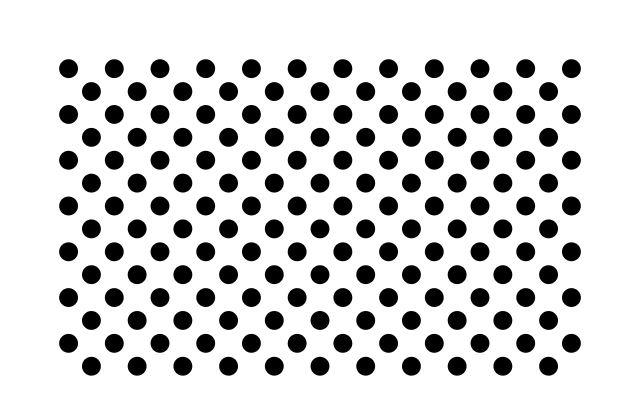
This pattern is drawn by a Shadertoy shader. Its source:

```glsl
// Staggered black polka dots on white, framed by a blank margin.
// Two square lattices, half a cell apart, are clamped to a block of dots;
// the distance to the nearest dot centre gives smooth round edges.

#define CELLS vec2(14.0, 9.0)        // whole cells across and down the canvas
#define DOT_RADIUS 0.206             // in cell widths
#define MAIN_FIRST vec2(1.5, 1.5)    // lower left dot of the main lattice
#define MAIN_LAST vec2(12.5, 7.5)    // upper right dot of the main lattice
#define INNER_FIRST vec2(2.0, 1.0)   // the same corners, in-between lattice
#define INNER_LAST vec2(12.0, 7.0)
#define PAPER vec3(1.0)
#define INK vec3(0.0)

// Distance from a cell position to the nearest dot centre of a bounded lattice
float latticeDistance(vec2 cellPos, vec2 first, vec2 last, vec2 cellShape) {
    vec2 centre = first + clamp(round(cellPos - first), vec2(0.0), last - first);
    return length((cellPos - centre) * cellShape);
}

void mainImage(out vec4 fragColor, in vec2 fragCoord) {
    vec2 cellPos = fragCoord / iResolution.xy * CELLS;

    // Cell proportions in cell widths, so that the dots stay round
    vec2 cellSize = iResolution.xy / CELLS;
    vec2 cellShape = cellSize / cellSize.x;

    float mainDots = latticeDistance(cellPos, MAIN_FIRST, MAIN_LAST, cellShape);
    float innerDots = latticeDistance(cellPos, INNER_FIRST, INNER_LAST, cellShape);
    float edge = min(mainDots, innerDots) - DOT_RADIUS;

    // Antialias over one pixel
    float coverage = clamp(0.5 - edge * cellSize.x, 0.0, 1.0);
    fragColor = vec4(mix(PAPER, INK, coverage), 1.0);
}
```
